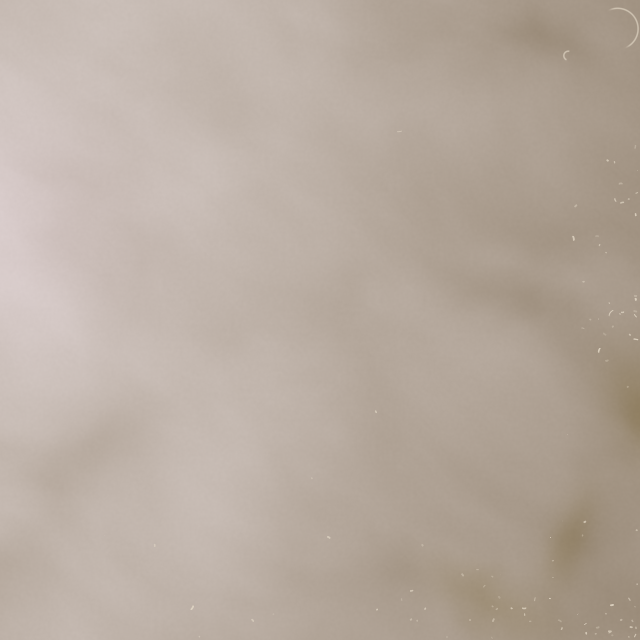
Reproduce this texture procedurally as a Shadertoy shader.

```glsl
vec2 hash2(vec2 cell) {
    vec3 q = fract(cell.xyx * vec3(0.1031, 0.1030, 0.0973));
    q += dot(q, q.yzx + 33.33);
    return fract((q.xx + q.yz) * q.zy);
}

float gradientNoise(vec2 p) {
    vec2 cell = floor(p), f = p - cell;
    vec2 s = f * f * f * (f * (f * 6.0 - 15.0) + 10.0);
    vec2 e = vec2(0.0, 1.0);
    float a = dot(hash2(cell) * 2.0 - 1.0, f);
    float b = dot(hash2(cell + e.yx) * 2.0 - 1.0, f - e.yx);
    float c = dot(hash2(cell + e) * 2.0 - 1.0, f - e);
    float d = dot(hash2(cell + 1.0) * 2.0 - 1.0, f - 1.0);
    return mix(mix(a, b, s.x), mix(c, d, s.x), s.y);
}

mat2 rotation(float angle) {
    float c = cos(angle), s = sin(angle);
    return mat2(c, -s, s, c);
}

float clouds(vec2 p) {
    float sum = 0.0, amplitude = 1.0;
    for (int i = 0; i < 5; i++) {
        sum += amplitude * gradientNoise(p);
        p = rotation(0.6) * p * 2.0 + 17.3;
        amplitude *= 0.42;
    }
    return sum;
}

// Soft elliptical shadow, tilted by an angle
float shadow(vec2 p, vec2 radius, float angle) {
    p = rotation(angle) * p / radius;
    return exp(-dot(p, p));
}

// Tiny bent fibres and chips, at most one per cell
float flakes(vec2 uv, float scale, float density, float pixel) {
    vec2 cell = floor(uv * scale);
    vec2 place = hash2(cell + scale), shape = hash2(cell + 71.0 + scale);
    vec2 chance = hash2(cell + 139.0 + scale);
    vec2 p = (fract(uv * scale) - 0.3 - 0.4 * place) / scale;
    p = rotation(shape.x * 6.283) * p;
    p.y += (chance.y - 0.5) * 130.0 * p.x * p.x;
    float halfLength = mix(0.02, 0.16, shape.y * shape.y) / scale;
    p.x -= clamp(p.x, -halfLength, halfLength);
    float width = mix(0.0006, 0.0014, place.y);
    float cover = 1.0 - smoothstep(width - 0.5 * pixel, width + 0.7 * pixel, length(p));
    return cover * step(chance.x, density) * mix(0.35, 1.0, place.x);
}

void mainImage(out vec4 fragColor, in vec2 fragCoord) {
    vec2 uv = fragCoord / iResolution.xy;
    float pixel = 1.0 / iResolution.y;

    // Broad falloff from the bright left side
    float tone = 0.04 + 0.74 * length((uv - vec2(-0.02, 0.66)) * vec2(1.0, 0.7));

    // Drifting haze, drawn out along the falling diagonal
    vec2 warp = vec2(gradientNoise(uv * 4.0 + 3.0), gradientNoise(uv * 4.0 + 29.0));
    vec2 drift = rotation(-0.6) * (uv + 0.09 * warp);
    tone += 0.20 * clouds(drift * vec2(3.5, 5.5) + 8.0);
    tone += 0.07 * clouds(drift * vec2(8.0, 12.0) + 41.0);

    // Smoky patches
    vec2 w = uv + 0.07 * warp + 0.012 * gradientNoise(uv * 22.0);
    tone += 0.20 * shadow(w - vec2(0.81, 0.53), vec2(0.13, 0.04), -0.45);
    tone += 0.16 * shadow(w - vec2(0.15, 0.30), vec2(0.11, 0.05), 0.5);
    tone += 0.16 * shadow(w - vec2(0.86, 0.91), vec2(0.14, 0.035), -0.1);
    tone += 0.13 * shadow(w - vec2(0.03, 0.10), vec2(0.09, 0.06), 0.0);
    float olive = shadow(w - vec2(1.0, 0.37), vec2(0.05, 0.08), 0.0);
    olive += 0.7 * shadow(w - vec2(0.88, 0.16), vec2(0.04, 0.08), -0.3);
    olive += 0.7 * shadow(w - vec2(0.76, 0.05), vec2(0.10, 0.04), -0.3);
    tone += 0.20 * olive;

    vec3 color = mix(vec3(0.84, 0.80, 0.785), vec3(0.59, 0.53, 0.455), clamp(tone, 0.0, 1.15));
    color += vec3(0.01, 0.0, 0.012) * shadow(uv - vec2(0.03, 0.65), vec2(0.2), 0.0);
    color -= vec3(0.01, 0.015, 0.05) * olive;

    // Faint grain
    color += 0.010 * gradientNoise(uv * 150.0) + 0.006 * gradientNoise(uv * 310.0);

    // Debris gathers on the right and along the bottom
    float rightSide = smoothstep(0.84, 0.98, uv.x) * (1.0 - smoothstep(0.5, 0.85, uv.y));
    float bottom = (1.0 - smoothstep(0.03, 0.2, uv.y)) * mix(0.25, 0.8, smoothstep(0.5, 0.8, uv.x));
    float clumps = smoothstep(-0.25, 0.35, gradientNoise(uv * 9.0 + 5.0));
    float density = max(rightSide, bottom) * clumps;
    float debris = flakes(uv, 30.0, 0.28 * density, pixel);
    debris = max(debris, flakes(uv, 52.0, 0.35 * density, pixel));
    debris = max(debris, 0.8 * flakes(uv, 85.0, 0.22 * density, pixel));

    // Two long curled fibres in the upper right corner
    for (int i = 0; i < 2; i++) {
        float k = float(i);
        vec2 p = uv - mix(vec2(0.965, 0.955), vec2(0.888, 0.913), k);
        float radius = mix(0.032, 0.007, k);
        float arc = abs(length(p) - radius) - 0.0008;
        float span = smoothstep(-0.1, 0.3, dot(normalize(p + 1e-5), mix(vec2(0.9, 0.4), vec2(-0.9, 0.3), k)));
        debris = max(debris, 0.75 * span * (1.0 - smoothstep(-0.5 * pixel, pixel, arc)));
    }

    color = mix(color, vec3(0.90, 0.86, 0.79), 0.85 * debris);
    fragColor = vec4(color, 1.0);
}
```
